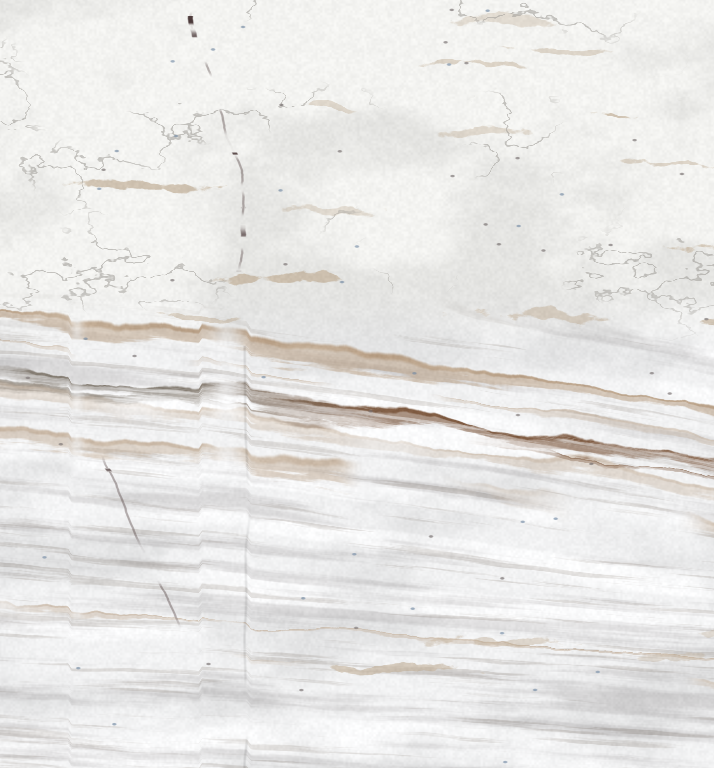
A WebGL 2 fragment shader for this texture:

```glsl
#version 300 es
precision highp float;
// White marble slab with folded tan and brown veins, fine grey strata and hairline cracks.
uniform vec2 u_resolution;
out vec4 fragColor;

float hash(vec2 p) {
  vec3 q = fract(vec3(p.xyx) * 0.1031);
  q += dot(q, q.yzx + 33.33);
  return fract((q.x + q.y) * q.z);
}

float noise(vec2 p) {
  vec2 i = floor(p), f = fract(p);
  f = f * f * (3.0 - 2.0 * f);
  return mix(mix(hash(i), hash(i + vec2(1, 0)), f.x),
             mix(hash(i + vec2(0, 1)), hash(i + vec2(1, 1)), f.x), f.y);
}

float fbm(vec2 p) {
  float sum = 0.0, amp = 0.5;
  for (int i = 0; i < 5; i++) {
    sum += amp * noise(p);
    p = p * 2.03 + vec2(17.3, 9.1);
    amp *= 0.5;
  }
  return sum / 0.97;
}

// Ragged band along the bedding: crisp upper edge, feathered lower edge
float vein(float x, float bed, float level, float size, float gaps, float seed) {
  float wobble = 0.014 * (noise(vec2(x * 9.0, seed)) - 0.5) + 0.009 * (fbm(vec2(x * 38.0, seed + 3.0)) - 0.5);
  float width = size * (0.3 + 1.3 * noise(vec2(x * 8.0, seed + 7.0)));
  float d = (bed - level - wobble) / width;
  float fray = 2.2 * (fbm(vec2(x * 16.0, bed * 170.0 + seed)) - 0.5);
  float body = smoothstep(1.1, 0.7, d) * smoothstep(-1.3, -0.5, d + fray);
  float rim = 0.4 * smoothstep(0.5, 0.15, abs(d - 0.7));
  float present = smoothstep(gaps - 0.1, gaps + 0.12, noise(vec2(x * 6.0, seed + 11.0)));
  return body * (0.65 + rim) * present;
}

// Broken hairline with dark beads; path is the x position of the crack
float crack(vec2 p, float path, float low, float high) {
  float d = abs(p.x - path - 0.014 * (fbm(vec2(p.y * 22.0, 4.0)) - 0.5));
  float range = smoothstep(low, low + 0.02, p.y) * smoothstep(high, high - 0.02, p.y);
  float line = 0.4 * smoothstep(0.0025, 0.0005, d) * smoothstep(0.35, 0.6, noise(vec2(p.y * 45.0, 2.0)));
  float bead = smoothstep(0.0045, 0.002, d) * smoothstep(0.83, 0.92, noise(vec2(p.y * 85.0, 8.0)));
  return range * max(line, bead);
}

void main() {
  vec2 p = gl_FragCoord.xy / u_resolution.y;
  float x = p.x, y = p.y;

  // Bedding sinks to the right, flat at the top, with small steps at the faults
  float fold = (0.085 * x + 0.045 * x * x) * smoothstep(0.68, 0.56, y) * mix(0.45, 1.0, smoothstep(0.1, 0.32, y));
  float steps = 0.007 * (smoothstep(0.088, 0.094, x) - smoothstep(0.258, 0.264, x) + smoothstep(0.32, 0.328, x));
  float bed = y + fold + steps + 0.012 * (fbm(p * vec2(5.0, 7.0)) - 0.5);
  float layered = smoothstep(0.64, 0.53, y);
  float healed = 1.0 - 0.75 * exp(-pow((x - 0.295) / 0.02, 2.0)) - 0.6 * exp(-pow((x - 0.1) / 0.009, 2.0));

  // Pale ground with clouds and strata
  vec3 color = mix(vec3(0.955, 0.955, 0.945), vec3(0.948, 0.95, 0.953), layered);
  color -= 0.06 * smoothstep(0.48, 0.75, fbm(p * vec2(6.0, 11.0) + 30.0));
  float strata = fbm(vec2(x * 3.5, bed * 62.0));
  color -= layered * vec3(0.095, 0.1, 0.1) * smoothstep(0.5, 0.78, strata);
  float threads = fbm(vec2(x * 5.0 + 8.0, bed * 120.0));
  color -= layered * vec3(0.09, 0.1, 0.11) * smoothstep(0.6, 0.76, threads);
  color += layered * 0.035 * smoothstep(0.55, 0.75, noise(vec2(x * 2.0, bed * 36.0 + 5.0)));

  // Broad tan veins
  vec3 tan1 = mix(vec3(0.80, 0.73, 0.65), vec3(0.70, 0.60, 0.50), fbm(vec2(x * 12.0, bed * 150.0)));
  float broad = vein(x, bed, 0.587, 0.010, 0.12, 1.0);
  broad = max(broad, 0.75 * vein(x, bed, 0.437, 0.013, 0.25, 21.0));
  broad = max(broad, 0.55 * vein(x, bed, 0.487, 0.009, 0.35, 33.0));
  broad = max(broad, 0.5 * vein(x, bed, 0.553, 0.004, 0.5, 47.0));
  broad = max(broad, 0.6 * vein(x, bed, 0.212, 0.004, 0.2, 59.0));
  broad = max(broad, 0.45 * vein(x, bed, 0.165, 0.006, 0.55, 71.0));
  color = mix(color, tan1, broad * healed);

  // Dark central vein, grey at the left and brown at the right, with strands below
  vec3 umber = mix(vec3(0.52, 0.49, 0.45), vec3(0.50, 0.36, 0.26), smoothstep(0.2, 0.55, x));
  float grain = smoothstep(0.3, 0.65, fbm(vec2(x * 9.0, bed * 260.0)));
  float core = vein(x, bed, 0.518, 0.009, 0.0, 83.0) * mix(0.5, 1.0, grain);
  float strand = 0.6 * vein(x, bed, 0.502, 0.005, 0.35, 95.0) * mix(0.4, 1.0, grain);
  color = mix(color, umber, min(1.0, max(core, strand)) * healed);

  // Short scattered lenses, mostly in the upper part
  for (int i = 0; i < 18; i++) {
    float k = float(i) + 3.0;
    float row = i < 14 ? 0.57 + 0.41 * hash(vec2(k, 5.0)) : 0.09 + 0.12 * hash(vec2(k, 5.0));
    vec2 size = vec2(0.03 + 0.09 * hash(vec2(k, 7.0)), 0.003 + 0.004 * hash(vec2(k, 9.0)));
    vec2 q = p - vec2(hash(vec2(k, 2.0)), row);
    q.y += 0.022 * (fbm(vec2(x * 17.0, k * 5.0)) - 0.5) + 0.02 * q.x;
    float shape = length(q / size) + 2.2 * (fbm(p * vec2(38.0, 85.0) + k) - 0.5);
    float lens = smoothstep(1.0, 0.65, shape) * (0.35 + 0.5 * hash(vec2(k, 13.0)));
    color = mix(color, vec3(0.76, 0.69, 0.60), lens);
  }

  // Curled grey hairlines in loose patches
  float curl = smoothstep(0.016, 0.003, abs(fbm(p * vec2(13.0, 24.0) + 50.0) - 0.5));
  float zone = smoothstep(0.58, 0.78, noise(p * vec2(9.0, 14.0) + 3.0) + 0.15 * exp(-pow((y - 0.61) / 0.05, 2.0)));
  color = mix(color, vec3(0.64, 0.63, 0.61), 0.6 * curl * zone * (1.0 - layered));

  // Cracks and faint upright fault seams
  float cracks = crack(p, 0.25 + 0.065 * smoothstep(1.0, 0.74, y), 0.63, 1.0);
  cracks = max(cracks, crack(p, 0.13 + 0.45 * (0.41 - y), 0.18, 0.41));
  color = mix(color, vec3(0.30, 0.23, 0.23), cracks);
  float seam = smoothstep(0.003, 0.0, abs(x - 0.322 + 0.008 * (noise(vec2(y * 18.0, 6.0)) - 0.5)));
  color -= 0.09 * seam * smoothstep(0.4, 0.7, noise(vec2(y * 14.0, 1.0))) * step(y, 0.55);

  // Tiny specks, some bluish
  vec2 cell = floor(p * 42.0);
  vec2 spot = fract(p * 42.0) - 0.25 - 0.5 * vec2(hash(cell + 11.0), hash(cell + 23.0));
  float speck = smoothstep(0.12, 0.04, length(spot * vec2(0.7, 1.2))) * step(0.955, hash(cell + 37.0));
  color = mix(color, mix(vec3(0.45, 0.42, 0.42), vec3(0.45, 0.54, 0.64), step(0.6, hash(cell + 51.0))), 0.65 * speck);

  // Fine polished grain
  color += 0.035 * (noise(p * 330.0) - 0.5) + 0.02 * (noise(p * 150.0) - 0.5);
  fragColor = vec4(clamp(color, 0.0, 1.0), 1.0);
}
```
